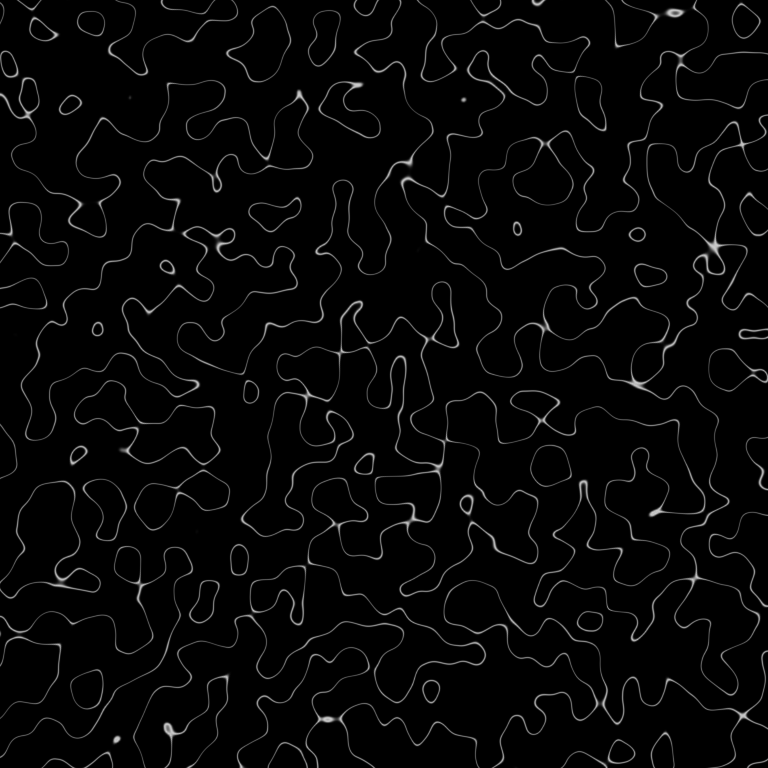
This texture is drawn by a three.js fragment shader. Its source:

```glsl
varying vec2 vUv;

// Three random values in 0..1 for a lattice corner
vec3 hash3(vec2 cell) {
  vec3 q = fract(cell.xyx * vec3(0.1031, 0.1030, 0.0973));
  q += dot(q, q.yxz + 33.33);
  return fract((q.xxy + q.yzz) * q.zyx);
}

// Smooth noise: each corner carries a random slope and a random height
float slopeNoise(vec2 p) {
  vec2 cell = floor(p);
  vec2 local = fract(p);
  vec2 blend = local * local * local * (local * (local * 6.0 - 15.0) + 10.0);
  float sum = 0.0;
  for (int j = 0; j < 2; j++) {
    for (int i = 0; i < 2; i++) {
      vec2 corner = vec2(float(i), float(j));
      vec3 random = hash3(cell + corner);
      float angle = 6.2831853 * random.x;
      vec2 slope = vec2(cos(angle), sin(angle));
      float height = 0.9 * (random.y - 0.5);
      vec2 weight = mix(1.0 - blend, blend, corner);
      sum += weight.x * weight.y * (dot(slope, local - corner) + height);
    }
  }
  return sum;
}

void main() {
  float field = slopeNoise(vUv * 23.0 + vec2(41.3, 67.8));

  // Soft band around the zero level, widened by the pixel footprint;
  // it swells where the field is flat and thins where it is steep
  float band = 0.0108;
  float footprint = 0.43 * length(vec2(dFdx(field), dFdy(field)));
  float spread = sqrt(band * band + footprint * footprint);
  float ridge = band / spread * exp(-0.5 * field * field / (spread * spread));

  vec3 lineGrey = vec3(0.8);
  gl_FragColor = vec4(lineGrey * ridge, 1.0);
}
```
